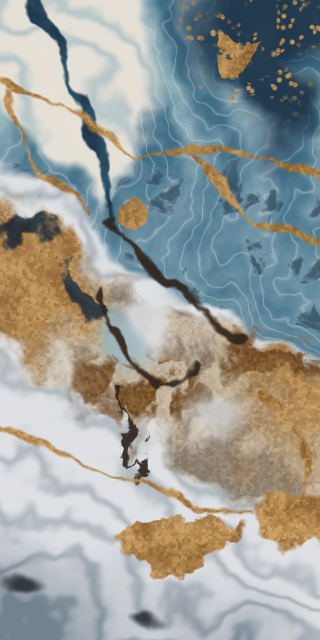
A Shadertoy shader for this texture:

```glsl
#define WARP 0.085
#define VEIN 0.011
#define EDGE 0.006
#define GRAIN 95.0
#define SPRINKLE 42.0
#define RIPPLES 34.0

const vec3 WHITE = vec3(.87, .88, .89), IVORY = vec3(.90, .88, .84);
const vec3 SLATE = vec3(.45, .51, .56), INK = vec3(.13, .15, .18);
const vec3 NAVY = vec3(.11, .20, .28), BLUE = vec3(.25, .43, .53);
const vec3 SKY = vec3(.58, .70, .74), SAND = vec3(.76, .70, .61);
const vec3 TAUPE = vec3(.56, .51, .45), BARK = vec3(.19, .14, .11);
const vec3 RUST = vec3(.37, .24, .12), GOLD = vec3(.80, .62, .37);
const vec3 OCHRE = vec3(.56, .38, .17);

float hash(vec2 c) {
    return fract(sin(dot(c, vec2(127.1, 311.7))) * 43758.5);
}

// Cellular noise: distance to the nearest grain and its random value
vec2 cells(vec2 p) {
    vec2 best = vec2(9., 0.);
    for (int j = -1; j <= 1; j++)
    for (int i = -1; i <= 1; i++) {
        vec2 c = floor(p) + vec2(i, j);
        float h = hash(c);
        float d = length(c + vec2(h, hash(c + 31.)) - p);
        if (d < best.x) best = vec2(d, hash(c + 57.));
    }
    return best;
}

// Layered sines, each layer bent by the sum so far
float cloud(vec2 p) {
    float v = 0., a = .5;
    for (int i = 0; i < 6; i++) {
        p = mat2(.8, -.6, .6, .8) * p * 1.7 + 2.3;
        v += a * sin(p.x + 1.4 * sin(p.y) + 2. * v);
        a *= .6;
    }
    return v;
}

float spot(vec2 p, vec2 centre, vec2 radius, float soft) {
    return 1. - smoothstep(1. - soft, 1. + soft, length((p - centre) / radius));
}

// Arched stroke from a to b
float vein(vec2 p, vec2 a, vec2 b, float bend, float width) {
    vec2 d = b - a, n = vec2(-d.y, d.x) / length(d);
    float t = clamp(dot(p - a, d) / dot(d, d), 0., 1.);
    float dist = length(p - a - d * t - n * bend * sin(3.1416 * t));
    width *= .7 + .4 * sin(11. * t + 9. * a.x);
    return 1. - smoothstep(width - EDGE, width + EDGE, dist);
}

void mainImage(out vec4 fragColor, in vec2 fragCoord) {
    vec2 p = 2. * fragCoord / iResolution.y;
    vec2 w = vec2(cloud(p * 3.2), cloud(p * 3.2 + 7.));
    vec2 q = p + WARP * w;
    vec2 r = p + .025 * vec2(cloud(p * 7.), cloud(p * 7. + 4.));
    float fine = cloud(p * 15. + w);
    vec2 ragged = q + .045 * vec2(fine, cloud(p * 15. + 9.));
    vec2 grain = cells(p * GRAIN);
    float glitter = clamp(.5 + .45 * fine + .6 * (grain.y - .5), 0., 1.);
    vec3 gold = mix(OCHRE, GOLD, glitter);

    // Milky ground with slate ripples
    float ripple = .5 + .5 * sin(RIPPLES * (q.y + .55 * q.x) + 5. * w.x);
    float shade = 1. - smoothstep(-.1, .55, p.y + .45 * p.x + .15 * w.y);
    vec3 col = mix(WHITE, SLATE, clamp(.85 * shade + .4 * pow(ripple, 3.), 0., 1.));
    col = mix(col, INK, .85 * spot(r, vec2(.06, .18), vec2(.05, .025), .6));
    col = mix(col, INK, .85 * spot(r, vec2(.46, .05), vec2(.035, .03), .6));

    // Blue sea with agate bands
    float across = q.x + .35 * (q.y - 1.7);
    float band = sin(26. * (across - .64) + 1.6 * w.x);
    float tone = .42 + .4 * band * smoothstep(1.1, 1.65, p.y) + .25 * fine;
    tone += .35 * (1. - smoothstep(.3, .6, p.x)) * smoothstep(1.5, 1.8, p.y);
    vec3 sea = mix(BLUE, SKY, clamp(tone, 0., 1.));
    float lace = pow(1. - abs(sin(45. * across + 5. * w.y)), 5.);
    sea = mix(sea, WHITE, .4 * lace);
    float deep = max(spot(q, vec2(.86, 1.7), vec2(.11, .2), .35),
                     spot(q, vec2(.98, 1.96), vec2(.4, .2), .4));
    sea = mix(sea, NAVY, .92 * deep);
    sea = mix(sea, NAVY, .6 * smoothstep(.35, .75, fine - .3 * w.x) * (1. - smoothstep(1.4, 1.6, p.y)));
    col = mix(col, sea, smoothstep(-.025, .025, q.y - 1.53 + .68 * q.x));

    // Ivory pool
    float pool = (1. - smoothstep(-.03, .03, q.x - .43 + .15 * abs(q.y - 1.75)))
               * smoothstep(-.03, .03, q.y - 1.65 + .85 * q.x);
    vec3 milk = mix(IVORY, SKY, .55 * pow(.5 + .5 * sin(30. * across + 4. * w.y), 4.));
    col = mix(col, milk, pool);

    // Sandy diagonal belt, gilded towards both sides
    float belt = 1. - smoothstep(.19, .29, abs(ragged.y - 1.13 + .56 * ragged.x));
    vec3 sand = mix(SAND, TAUPE, smoothstep(-.3, .7, fine + w.x));
    sand += .09 * (grain.y - .5);
    float gilt = max(spot(ragged, vec2(.08, 1.12), vec2(.27, .24), .3),
                     spot(ragged, vec2(.97, .84), vec2(.2, .28), .5));
    sand = mix(sand, gold, .85 * gilt);
    col = mix(col, sand, belt);
    vec2 slant = mat2(.8, .6, -.6, .8) * (q - vec2(.47, 1.)) ;
    col = mix(col, WHITE, .85 * spot(slant, vec2(0), vec2(.07, .17), .5));
    col = mix(col, SKY, .75 * spot(q, vec2(.34, .94), vec2(.09, .12), .4));
    col = mix(col, WHITE, .7 * spot(q, vec2(.7, .68), vec2(.09, .06), .5));

    // Rust crusts and dark hollows
    float crust = max(spot(ragged, vec2(.44, .76), vec2(.2, .1), .5),
                      spot(ragged, vec2(.88, .87), vec2(.18, .09), .5));
    col = mix(col, mix(RUST, gold, .4 * glitter), crust * smoothstep(-.35, .3, fine));
    float hollow = max(spot(ragged, vec2(.1, 1.25), vec2(.09, .06), .25),
                       spot(ragged, vec2(.24, 1.06), vec2(.045, .075), .25));
    col = mix(col, mix(INK, BLUE, .25 + .3 * fine), .92 * hollow);

    // Dark strokes
    float navyLine = vein(r, vec2(.1, 2.), vec2(.35, 1.32), .03, 2. * VEIN);
    col = mix(col, mix(NAVY, BLUE, .3 + .3 * fine), navyLine);
    float bark = vein(r, vec2(.34, 1.32), vec2(.75, .95), -.03, 1.4 * VEIN);
    bark = max(bark, vein(r, vec2(.3, 1.09), vec2(.49, .8), -.02, 1.3 * VEIN));
    bark = max(bark, vein(r, vec2(.49, .8), vec2(.62, .86), -.04, .8 * VEIN));
    bark = max(bark, vein(ragged, vec2(.33, .74), vec2(.48, .54), -.02, 1.6 * VEIN));
    col = mix(col, BARK, .92 * bark);

    // Gold islands, veins and sprinkles
    float gilded = spot(ragged, vec2(.55, .32), vec2(.23, .1), .08);
    gilded = max(gilded, spot(ragged, vec2(.97, .36), vec2(.12, .09), .2));
    gilded = max(gilded, spot(r, vec2(.42, 1.34), vec2(.055, .048), .1));
    gilded = max(gilded, spot(ragged, vec2(.77, 1.87), vec2(.06, .04), .15));
    gilded = max(gilded, vein(r, vec2(0, 1.75), vec2(.42, 1.51), .02, VEIN));
    gilded = max(gilded, vein(r, vec2(.42, 1.51), vec2(1.02, 1.43), .04, 1.2 * VEIN));
    gilded = max(gilded, vein(r, vec2(.03, 1.72), vec2(.28, 1.33), -.05, VEIN));
    gilded = max(gilded, vein(r, vec2(.61, 1.5), vec2(1.02, 1.24), -.05, 1.5 * VEIN));
    gilded = max(gilded, vein(r, vec2(0, .67), vec2(.8, .38), -.02, .9 * VEIN));
    gilded = max(gilded, vein(r, vec2(.84, .75), vec2(.96, .45), .04, VEIN));
    vec2 dust = cells(p * SPRINKLE);
    float scatter = smoothstep(.0, .6, fine + .2) * spot(q, vec2(.88, 1.9), vec2(.3, .28), .4);
    gilded = max(gilded, scatter * (1. - smoothstep(.2, .45, dust.x)) * step(.35, dust.y));
    col = mix(col, gold, .93 * gilded);

    fragColor = vec4(clamp(col, 0., 1.), 1.);
}
```
